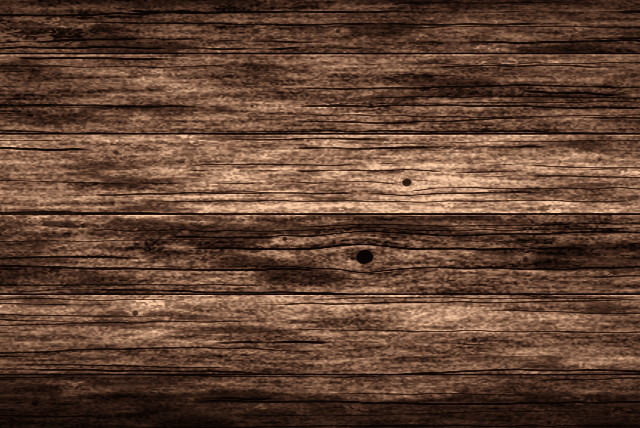
Give the GLSL for this texture, as a WebGL 1 fragment shader.

```glsl
precision highp float;
// Weathered horizontal planks: six rows (the outer two cut off) split by thin dark seams.
// Shifted strands of noise make the grain, wavering thin lines make the cracks, knots bend
// both, and one tone per point is turned into brown by a power curve under a vignette.
uniform vec2 u_resolution;

float hash(vec2 p) {
  return fract(sin(dot(p, vec2(127.1, 311.7))) * 43758.5453);
}

// One strand of smooth noise along x, shifted at random so that no columns line up
float strand(float x, float row) {
  x += 37.0 * hash(vec2(row, 3.7));
  float i = floor(x);
  return mix(hash(vec2(i, row)), hash(vec2(i + 1.0, row)), smoothstep(0.0, 1.0, x - i));
}

float grain(vec2 p) {
  float i = floor(p.y);
  return mix(strand(p.x, i), strand(p.x, i + 1.0), smoothstep(0.0, 1.0, p.y - i));
}

// Three octaves, for ragged blotches
float blotch(vec2 p) {
  return 0.55 * grain(p) + 0.28 * grain(p * 2.3 + 5.1) + 0.17 * grain(p * 5.1 + 9.4);
}

// Spreads the grain height around a knot, and gathers its bend, dark core and rings
void knot(vec2 d, float radius, inout float grainY, inout float bend, inout float core, inout float rings) {
  float reach = exp(-dot(d * d, vec2(0.25, 1.0)) / (radius * radius * 8.0));
  float len = length(d * vec2(0.9, 1.0)) / radius;
  float ragged = grain(d / radius * 1.3 + 20.0);
  grainY -= 0.6 * d.y * reach;
  bend = max(bend, reach);
  core = max(core, 1.0 - smoothstep(0.78, 1.0 + 0.0015 / radius, len + 0.2 * (ragged - 0.5)));
  rings += reach * sin(len * 7.0 + 4.0 * ragged);
}

void main() {
  vec2 uv = gl_FragCoord.xy / u_resolution;
  vec2 p = gl_FragCoord.xy / u_resolution.y;

  // Plank rows, with a seam at mid height
  float pitch = 0.1875;
  float row = (p.y - 0.5) / pitch;
  float id = floor(row);
  float across = fract(row);

  // Knots: two tiny ones per plank, one medium, and one open hole
  float grainY = p.y, bend = 0.0, core = 0.0, rings = 0.0;
  for (int i = 0; i < 2; i++) {
    vec2 seed = vec2(id, float(i) + 4.0);
    vec2 centre = vec2(0.75 * (float(i) + hash(seed)),
                       0.5 + pitch * (id + 0.2 + 0.6 * hash(seed + 7.3)));
    knot(p - centre, 0.003 + 0.004 * hash(seed + 2.7), grainY, bend, core, rings);
  }
  core *= 0.6;
  if (id == 0.0) {
    knot(p - vec2(0.951, 0.574), 0.010, grainY, bend, core, rings);
    core *= 0.8;
  }
  if (id == -1.0) knot(p - vec2(0.853, 0.400), 0.019, grainY, bend, core, rings);

  // Grain space: offset per plank, gently wavy along its length
  vec2 g = vec2(p.x + id * 17.3, grainY);
  g.y += 0.010 * (strand(g.x * 3.0, id) - 0.5);
  float broad = blotch(g * vec2(2.5, 16.0) + 3.1);
  float coarse = grain(g * vec2(7.0, 95.0));
  float fine = grain(g * vec2(22.0, 210.0) + 8.7);
  float speck = grain(p * vec2(150.0, 290.0));

  // Plank tone plus grain, rings and a warm glow near the middle
  float shade = cos(2.6 * id - 0.6);
  float tone = 0.51 + 0.085 * shade - 0.07 * step(1.5, id);
  tone += 0.42 * (broad - 0.5) + 0.32 * (coarse - 0.5);
  tone += 0.34 * (fine - 0.5) + 0.36 * (speck - 0.5) + 0.06 * rings;
  vec2 glow = (p - vec2(0.70, 0.52)) * vec2(2.4, 8.0);
  tone += 0.12 * exp(-dot(glow, glow)) * step(0.0, id);

  // Soaked dark stains, heavier on the darker planks, and a ragged one at the bottom
  float stain = blotch(g * vec2(4.0, 26.0) + 21.0) + 0.2 * (fine - 0.5) - 0.2 * bend;
  tone *= 1.0 - 0.5 * smoothstep(0.0, 0.16, stain - 0.62 + 0.07 * (0.5 - 0.5 * shade));
  float edge = p.y + 0.05 * (blotch(p * vec2(14.0, 30.0)) - 0.5);
  tone *= 1.0 - 0.5 * (1.0 - smoothstep(0.068, 0.088, edge));

  // Flaked pale patches, gathered at the upper left
  vec2 corner = (p - vec2(0.10, 0.93)) * vec2(8.0, 20.0);
  float flake = blotch(p * vec2(18.0, 48.0) + 2.0) + 0.25 * (speck - 0.5);
  tone += 0.36 * smoothstep(0.42, 0.58, flake) * exp(-dot(corner, corner));
  tone += 0.18 * smoothstep(0.66, 0.78, flake) * smoothstep(0.5, 0.7, broad);

  // Thin wavering cracks: a few deep ones and many hairlines per plank
  float crack = 0.0;
  for (int i = 0; i < 12; i++) {
    vec2 seed = vec2(id * 13.0 + float(i), 5.3);
    float pick = hash(seed);
    float lane = 0.5 + pitch * (id + (float(i) + hash(seed + 1.9)) / 12.0);
    lane += 0.016 * (strand(p.x * 2.3, seed.x) - 0.5) + 0.004 * (strand(p.x * 17.0, seed.x + 0.5) - 0.5);
    float open = smoothstep(0.42, 0.62, strand(p.x * 2.6, seed.x + 0.25) + 0.25 * (strand(p.x * 19.0, seed.x + 0.75) - 0.5));
    float width = (0.0003 + 0.0014 * pick * pick) * open;
    float away = abs(grainY - lane) / (1.0 - 0.6 * bend);
    crack = max(crack, open * (0.5 + 0.4 * pick) * (1.0 - smoothstep(width, width + 0.002, away)));
  }
  tone *= 1.0 - crack;

  // Worn light upper edge of each plank, then the dark seam
  float below = (1.0 - across) * pitch;
  float seam = min(across, 1.0 - across) * pitch;
  float worn = smoothstep(0.3, 0.75, strand(p.x * 9.0, id * 5.0));
  tone += 0.32 * worn * smoothstep(0.0015, 0.003, below) * (1.0 - smoothstep(0.003, 0.0065, below));
  tone *= 1.0 - 0.88 * (1.0 - smoothstep(0.0006, 0.0032, seam));
  tone *= 1.0 - 0.95 * core;

  // Vignette, then tone to brown
  vec2 q = (uv - 0.5) * vec2(0.95, 1.4);
  tone *= 1.13 - 0.9 * dot(q, q);
  tone = clamp(tone, 0.04, 0.97);
  gl_FragColor = vec4(vec3(1.0, 0.82, 0.67) * pow(vec3(tone), vec3(1.0, 1.2, 1.3)), 1.0);
}
```
